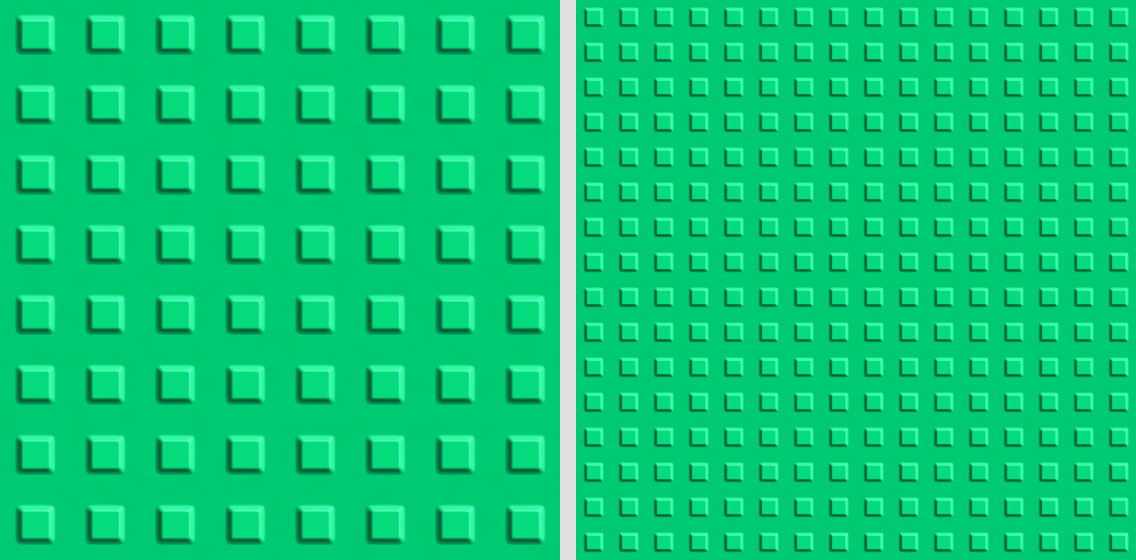
Left: one tile. Right: repeated 2 by 2.
Reproduce this pattern procedurally as a Shadertoy shader.

```glsl
// Green rubber sheet with an 8 by 8 grid of raised, bevelled square studs.
// Each stud is a superellipse lit from the upper right by its edge normal;
// faint wrapped gradient noise mottles the sheet, so the result tiles.

// Random unit vector for a lattice point, wrapped to the given period
vec2 latticeGradient(vec2 cell, float period) {
    cell = mod(cell, period);
    float angle = 6.2832 * fract(sin(dot(cell, vec2(127.1, 311.7))) * 43758.5);
    return vec2(cos(angle), sin(angle));
}

float gradientNoise(vec2 p, float period) {
    vec2 i = floor(p), f = fract(p);
    vec2 u = f * f * f * (f * (f * 6.0 - 15.0) + 10.0);
    vec2 e = vec2(0.0, 1.0);
    float a = dot(latticeGradient(i, period), f);
    float b = dot(latticeGradient(i + e.yx, period), f - e.yx);
    float c = dot(latticeGradient(i + e.xy, period), f - e.xy);
    float d = dot(latticeGradient(i + e.yy, period), f - e.yy);
    return mix(mix(a, b, u.x), mix(c, d, u.x), u.y);
}

// Radius of a square with rounded corners; higher power, sharper corners
float squareRadius(vec2 p, float power) {
    vec2 a = abs(p);
    float m = max(max(a.x, a.y), 1e-4);
    a /= m;
    return m * pow(pow(a.x, power) + pow(a.y, power), 1.0 / power);
}

void mainImage(out vec4 fragColor, in vec2 fragCoord) {
    vec2 uv = fragCoord / iResolution.xy;
    vec2 grid = uv * 8.0;
    vec2 p = fract(grid) - vec2(0.506, 0.505);
    float soft = max(8.0 / iResolution.y, 0.012);

    // Sheet
    vec3 sheet = vec3(0.0, 0.79, 0.45);
    vec3 color = sheet;

    // Light on the bevel, from the outward normal of the rounded square
    vec2 a = abs(p) / max(max(abs(p.x), abs(p.y)), 1e-4);
    vec2 normal = normalize(sign(p) * pow(a, vec2(7.0)));
    float light = dot(normal, vec2(0.707));
    float outer = squareRadius(p, 8.0);
    float inner = squareRadius(p - vec2(0.004, -0.002), 20.0);

    // Shaded side: mid-tone rim around a darker groove next to the face
    float groove = smoothstep(0.265, 0.235, outer);
    vec3 shade = mix(vec3(0.0, 0.56, 0.32), vec3(0.0, 0.38, 0.22), groove);
    shade = mix(shade, vec3(0.0, 0.58, 0.33), smoothstep(0.215, 0.195, inner));

    // Lit side: even highlight with a thin bright ridge
    float ridge = exp(-pow((inner - 0.2) / 0.012, 2.0));
    float rim = smoothstep(0.286, 0.25, outer);
    vec3 glow = mix(vec3(0.08, 0.9, 0.54), vec3(0.2, 0.97, 0.64), rim);
    glow += vec3(0.1, 0.03, 0.08) * (ridge + smoothstep(0.75, 1.0, light));

    vec3 bevel = mix(sheet, shade, smoothstep(0.0, 0.6, -light));
    bevel = mix(bevel, glow, smoothstep(0.0, 0.6, light));
    color = mix(color, bevel, smoothstep(soft, -soft, outer - 0.284));

    // Flat top
    vec3 top = vec3(0.02, 0.86, 0.49);
    color = mix(color, top, smoothstep(soft, -soft, inner - 0.188));

    // Faint mottling
    float mottle = gradientNoise(uv * 24.0, 24.0) + 0.6 * gradientNoise(uv * 96.0, 96.0);
    color *= 1.0 + 0.012 * mottle;

    fragColor = vec4(clamp(color, 0.0, 1.0), 1.0);
}
```
